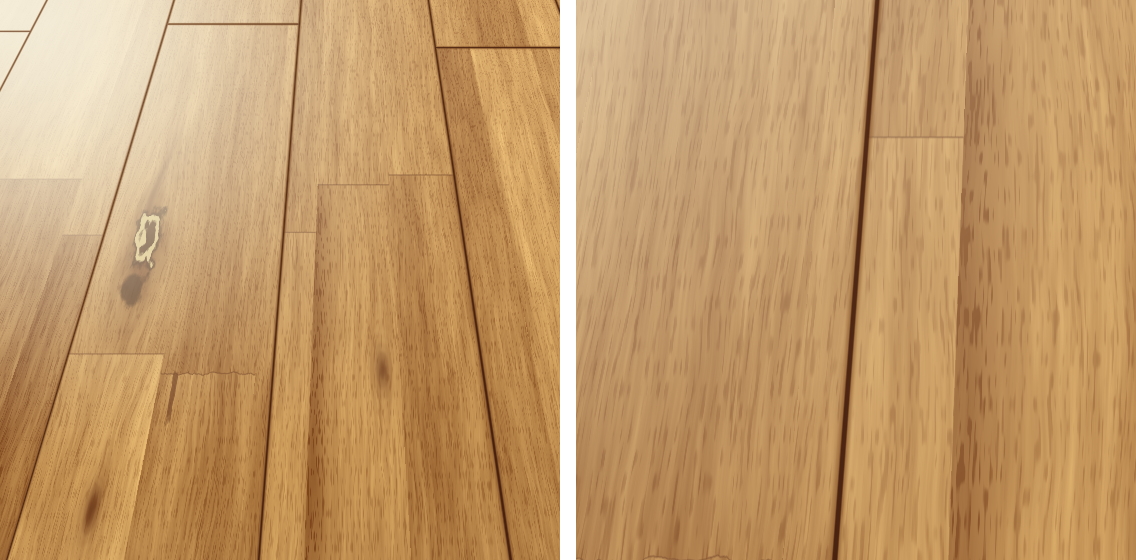
Left, the full canvas; right, a detail of the centre.
Reproduce this texture procedurally as a Shadertoy shader.

```glsl
// Glossy hardwood plank floor in perspective, with laminated strips, knots and window glare.

// Perspective: plank width and central seam position at the bottom and top edges
const vec2 PLANK_WIDTH = vec2(0.45, 0.227);
const vec2 CENTRE_SEAM = vec2(0.462, 0.538);
const float SEAM_HALF_WIDTH = 0.0052;

const vec3 DARK_WOOD = vec3(0.60, 0.38, 0.18);
const vec3 PALE_WOOD = vec3(0.90, 0.71, 0.42);
const vec3 SEAM_COLOR = vec3(0.26, 0.11, 0.05);
const vec3 KNOT_COLOR = vec3(0.42, 0.22, 0.10);
const vec3 RESIN_COLOR = vec3(0.86, 0.76, 0.50);
const vec3 GLARE_COLOR = vec3(0.97, 0.95, 0.88);
const float GLARE = 0.93;

// Per plank, left to right: strip cuts and plank end, joint heights, tones above and below
const int PLANKS = 6;
const vec3 CUTS[PLANKS] = vec3[](vec3(0.4, 0.8, 0.944), vec3(0.29, 0.77, 2.0),
    vec3(0.465, 0.917, 0.957), vec3(0.18, 0.605, 2.0), vec3(0.25, 0.69, 0.915), vec3(0.3, 0.7, 2.0));
const vec3 JOINTS[PLANKS] = vec3[](vec3(-1.0), vec3(0.68, 0.68, 0.58),
    vec3(0.368, 0.333, -1.0), vec3(0.585, 0.67, 0.6875), vec3(-1.0), vec3(-1.0));
const vec3 UPPER[PLANKS] = vec3[](vec3(0.6), vec3(0.5, 0.75, 0.6),
    vec3(0.55, 0.36, 0.5), vec3(0.32, 0.55, 0.62), vec3(0.35, 0.72, 0.5), vec3(0.6));
const vec3 LOWER[PLANKS] = vec3[](vec3(0.5), vec3(0.3, 0.25, 0.18),
    vec3(0.82, 0.38, 0.5), vec3(0.62, 0.5, 0.42), vec3(0.4), vec3(0.5));

// Knots in plank space: across, along, radius; the first one holds resin
const vec3 KNOTS[3] = vec3[](vec3(-0.755, 3.05, 0.15), vec3(0.524, 2.675, 0.05), vec3(-0.712, 2.325, 0.05));

float hash(vec2 p) {
    vec3 q = fract(vec3(p.xyx) * 0.1031);
    q += dot(q, q.yzx + 33.33);
    return fract((q.x + q.y) * q.z);
}

float noise(vec2 p) {
    vec2 i = floor(p), f = fract(p);
    f = f * f * (3.0 - 2.0 * f);
    return mix(mix(hash(i), hash(i + vec2(1, 0)), f.x),
               mix(hash(i + vec2(0, 1)), hash(i + vec2(1, 1)), f.x), f.y);
}

// Layered noise centred on zero
float fbm(vec2 p) {
    float sum = -0.47, amp = 0.5;
    for (int i = 0; i < 4; i++) {
        sum += amp * noise(p);
        p = p * 2.03 + 17.0;
        amp *= 0.5;
    }
    return sum;
}

// Value of the strip selected by two soft cut masks
float pick(vec3 v, vec2 mask) { return mix(mix(v.x, v.y, mask.x), v.z, mask.y); }

void mainImage(out vec4 fragColor, in vec2 fragCoord) {
    vec2 uv = fragCoord / iResolution.xy;
    float px = 1.0 / iResolution.y;

    // Floor coordinates: x counts planks, y runs along them
    float width = mix(PLANK_WIDTH.x, PLANK_WIDTH.y, uv.y);
    vec2 p = vec2((uv.x - mix(CENTRE_SEAM.x, CENTRE_SEAM.y, uv.y)) / width, 1.0 / width);
    float plank = floor(p.x), across = p.x - plank;
    int id = clamp(int(plank) + 3, 0, PLANKS - 1);
    vec3 cuts = CUTS[id], joints = JOINTS[id];

    // Strips, butt joints and plank ends; one joint is splintered
    vec2 mask = smoothstep(-px, px, (across - cuts.xy) * width);
    if (id == 2) joints.y += 0.01 * fbm(vec2(p.x * 45.0, 3.0));
    float beyond = smoothstep(-px, px, uv.y - cuts.z);
    vec3 below = smoothstep(px, -px, uv.y - joints);
    float tone = pick(mix(mix(UPPER[id], LOWER[id], below), UPPER[id].zxy, beyond), mask);
    float isBelow = pick(below, mask);
    float strip = dot(step(cuts.xy, vec2(across)), vec2(1.0));
    float seed = 37.0 * hash(vec2(plank * 3.0 + strip + 40.0, step(0.5, isBelow) + 2.0 * step(0.5, beyond)));

    // Knots bend the grain and add rings
    float knot = 0.0, rings = 0.0, bend = 0.0;
    for (int i = 0; i < 3; i++) {
        vec3 k = KNOTS[i];
        if (floor(k.x) != plank) continue;
        vec2 d = (p - k.xy) / (k.z * vec2(1.0, 1.8));
        float r = length(d) + 0.6 * fbm(p * vec2(14.0, 9.0));
        knot += 0.55 * exp(-4.0 * r * r) + 0.3 * exp(-0.9 * r * r);
        rings += sin(r * 19.0) * exp(-r * 1.1);
        bend += k.z * d.x * exp(-0.45 * dot(d, d));
    }

    // Grain: broad bands, wavy figure, fine fibres and short pores
    float x = p.x - 0.6 * bend + 0.08 * fbm(p * vec2(3.0, 1.8) + seed);
    float bands = fbm(vec2(x * 12.0, p.y * 0.9) + seed);
    float figure = sin(50.0 * fbm(vec2(x * 2.6, p.y * 0.9) + seed));
    float fibres = fbm(vec2(x * 105.0, p.y * 8.0) + seed);
    float pores = smoothstep(0.55, 0.95, noise(vec2(x * 290.0, p.y * 42.0) + seed));
    tone += 0.75 * bands + 0.05 * figure + 0.55 * fibres - 0.3 * pores + 0.1 * rings;
    // Mineral streak beside a strip cut
    float mineral = float(id == 3) * isBelow * mask.x * exp(-pow((across - 0.19) / 0.06, 2.0));
    tone -= mineral * (0.35 + 0.9 * fibres + 0.3 * pores);
    vec3 col = mix(DARK_WOOD, PALE_WOOD, clamp(tone, -0.3, 1.15)) * mix(0.96, 1.02, uv.y);
    col = mix(col, KNOT_COLOR, min(knot, 0.85));

    // Resin ring, its charred lower tip and the crack above
    vec2 q = p - KNOTS[0].xy;
    float resin = length((q - vec2(0.01, 0.06)) / vec2(0.075, 0.12)) + 1.3 * fbm(p * vec2(26.0, 18.0));
    float charred = length((q + vec2(0.01, 0.13)) / vec2(0.07, 0.06)) + fbm(p * 25.0);
    float crack = exp(-pow((q.x + 0.03 * sin(q.y * 9.0)) / 0.02, 2.0))
                * smoothstep(0.05, 0.15, q.y) * smoothstep(0.75, 0.2, q.y);
    col = mix(col, KNOT_COLOR, 0.5 * crack);
    col = mix(col, KNOT_COLOR * 0.6, 0.7 * max(smoothstep(1.0, 0.5, charred), smoothstep(1.2, 0.9, resin)));
    col = mix(col, RESIN_COLOR, smoothstep(0.9, 0.75, resin) * smoothstep(0.3, 0.5, resin));

    // Joint lines and a chipped gap
    col = mix(col, KNOT_COLOR, 0.5 * pick(smoothstep(0.0006 + px, 0.0, abs(uv.y - joints)), mask));
    vec2 chip = abs((p - vec2(-0.46, 2.6)) / vec2(0.012, 0.07));
    col = mix(col, KNOT_COLOR, 0.7 * smoothstep(1.1, 0.7, max(chip.x, chip.y) + 0.8 * fbm(p * 40.0)));

    // Window glare from the upper left
    float glare = GLARE * smoothstep(0.1, 0.98, uv.y) * (1.0 - 0.9 * smoothstep(0.05, 0.92, uv.x));
    col = mix(col, GLARE_COLOR, glare);

    // Dark seams with a warm worn bevel, fainter towards the glare
    float gap = min(min(across, 1.0 - across) * width, abs(uv.y - cuts.z) * 1.3);
    float halfWidth = SEAM_HALF_WIDTH * width * mix(0.45, 1.15, uv.x);
    col = mix(col, DARK_WOOD * 0.9, 0.6 * smoothstep(halfWidth * 3.0 + px, halfWidth, gap));
    col = mix(col, SEAM_COLOR, (0.95 - 0.4 * glare) * smoothstep(halfWidth + px, halfWidth - px, gap));
    fragColor = vec4(clamp(col, 0.0, 1.0), 1.0);
}
```
